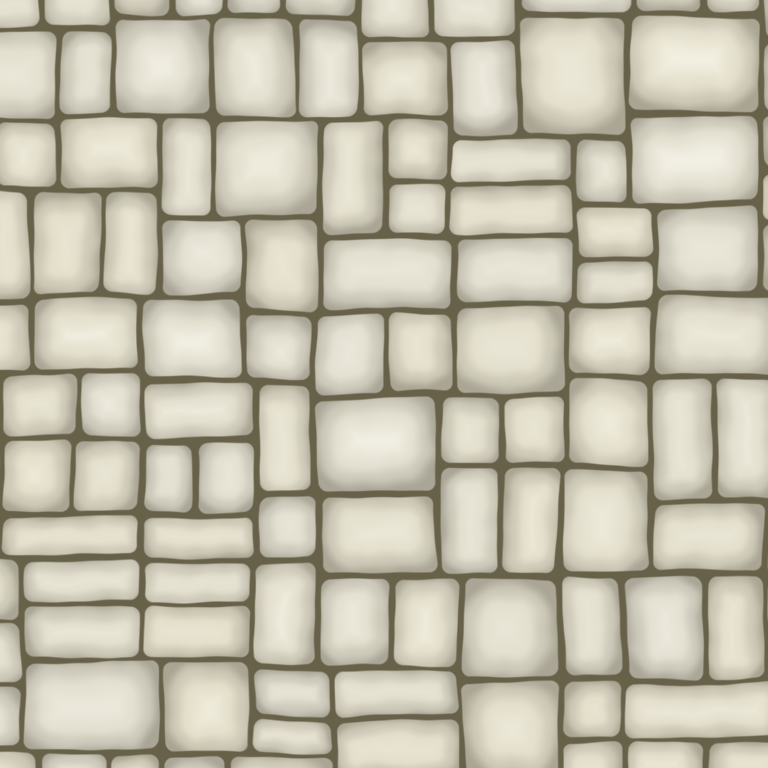
Give the GLSL for this texture, as a three.js fragment shader.

```glsl
varying vec2 vUv;

const vec3 MORTAR = vec3(0.405, 0.380, 0.285);
const vec3 STONE_RIM = vec3(0.665, 0.650, 0.595);
const vec3 STONE_MID = vec3(0.805, 0.790, 0.735);
const vec3 STONE_LIGHT = vec3(0.895, 0.880, 0.825);
const vec3 STONE_GLOW = vec3(0.950, 0.940, 0.905);
const vec2 GRID = vec2(7.4, 8.4);
const float JITTER = 0.3;

struct Block { vec2 lo; vec2 hi; vec2 seed; };

float hash(vec2 p) {
  vec3 q = fract(vec3(p.xyx) * 0.1031);
  q += dot(q, q.yzx + 33.33);
  return fract((q.x + q.y) * q.z);
}

vec2 hash2(vec2 p) {
  return vec2(hash(p + 3.7), hash(p + 41.3));
}

// Gradient noise, roughly -0.7 to 0.7
float cornerSlope(vec2 cell, vec2 offset) {
  float angle = 6.2832 * hash(cell);
  return dot(vec2(cos(angle), sin(angle)), offset);
}

float gradientNoise(vec2 p) {
  vec2 i = floor(p), f = fract(p);
  vec2 u = f * f * f * (f * (f * 6.0 - 15.0) + 10.0);
  vec2 e = vec2(1.0, 0.0);
  float low = mix(cornerSlope(i, f), cornerSlope(i + e, f - e), u.x);
  float high = mix(cornerSlope(i + e.yx, f - e.yx), cornerSlope(i + 1.0, f - 1.0), u.x);
  return mix(low, high, u.y);
}

vec2 wobble(vec2 p) {
  return vec2(gradientNoise(p), gradientNoise(p + vec2(57.0, 23.0)));
}

float roundedBox(vec2 p, vec2 halfSize, float radius) {
  vec2 d = abs(p) - halfSize + radius;
  return length(max(d, 0.0)) + min(max(d.x, d.y), 0.0) - radius;
}

// Joints run two cells long, crossing at T-junctions of alternating direction
float isOdd(vec2 v) {
  return mod(v.x + v.y, 2.0);
}

float jointX(vec2 v) {
  return v.x + JITTER * (2.0 * hash(v + vec2(0.0, isOdd(v))) - 1.0);
}

float jointY(vec2 v) {
  return v.y + JITTER * (2.0 * hash(v + vec2(1.0 - isOdd(v), 0.0)) - 1.0);
}

Block findBlock(vec2 p) {
  vec2 g = p * GRID;
  Block found = Block(floor(g), floor(g) + 1.0, floor(g));
  for (int j = -1; j <= 1; j++) {
    for (int i = -1; i <= 1; i++) {
      vec2 c = floor(g) + vec2(float(i), float(j));
      vec2 lo = vec2(jointX(c), jointY(c));
      vec2 hi = vec2(jointX(c + vec2(1.0, 0.0)), jointY(c + vec2(0.0, 1.0)));
      if (all(greaterThanEqual(g, lo)) && all(lessThan(g, hi))) found = Block(lo, hi, c);
    }
  }
  return Block(found.lo / GRID, found.hi / GRID, found.seed);
}

// Cut large blocks into smaller stones
Block splitBlock(Block b, vec2 p) {
  for (int k = 0; k < 3; k++) {
    vec2 size = b.hi - b.lo;
    if (size.x * size.y < mix(0.0105, 0.025, hash(b.seed + 9.1))) break;
    float aspect = mix(0.9, 1.6, hash(b.seed + 5.3));
    vec2 axis = size.x > size.y * aspect ? vec2(1.0, 0.0) : vec2(0.0, 1.0);
    vec2 cut = b.lo + size * mix(0.42, 0.58, hash(b.seed + 2.9));
    float side = step(0.0, dot(p - cut, axis));
    b.lo = mix(b.lo, cut, axis * side);
    b.hi = mix(b.hi, cut, axis * (1.0 - side));
    b.seed += vec2(13.7, 29.3 + 17.9 * side);
  }
  return b;
}

// Soft pillow shading with an off-centre bright plateau
vec3 shadeStone(vec2 q, vec2 halfSize, vec2 seed) {
  float shortSide = min(halfSize.x, halfSize.y);
  vec2 shift = (hash2(seed + 7.0) - 0.5) * halfSize * 0.22;
  vec2 bent = q + shift + 0.007 * wobble(q * 26.0 + seed * 3.1);
  float depth = -roundedBox(bent, halfSize, shortSide * 0.8);
  float rise = depth / mix(shortSide, 0.048, 0.5) + 0.12 * (hash(seed + 19.0) - 0.5);
  vec3 color = mix(STONE_RIM, STONE_MID, smoothstep(-0.18, 0.2, rise));
  color = mix(color, STONE_LIGHT, smoothstep(0.14, 0.56, rise));
  float glow = smoothstep(0.45, 1.1, rise) * mix(0.35, 1.0, hash(seed + 31.0));
  color = mix(color, STONE_GLOW, glow);
  vec3 cream = vec3(1.0, 0.995, 0.965);
  return color * mix(vec3(1.0), cream, hash(seed + 47.0));
}

void main() {
  vec2 p = vUv + vec2(0.37, 0.23);
  p += 0.007 * wobble(p * 7.0);
  Block stone = splitBlock(findBlock(p), p);

  // Uneven stone outline
  vec2 q = p - 0.5 * (stone.lo + stone.hi);
  q += q.yx * (hash2(stone.seed) - 0.5) * 0.05;
  q += 0.0022 * wobble(p * 24.0 + stone.seed * 5.7);
  float gap = mix(0.0028, 0.0046, hash(stone.seed + 11.0));
  vec2 halfSize = 0.5 * (stone.hi - stone.lo) - gap;
  float outline = roundedBox(q, halfSize, 0.011);

  float cover = 1.0 - smoothstep(-0.0014, 0.0014, outline);
  vec3 color = mix(MORTAR, shadeStone(q, halfSize, stone.seed), cover);
  gl_FragColor = vec4(color, 1.0);
}
```
